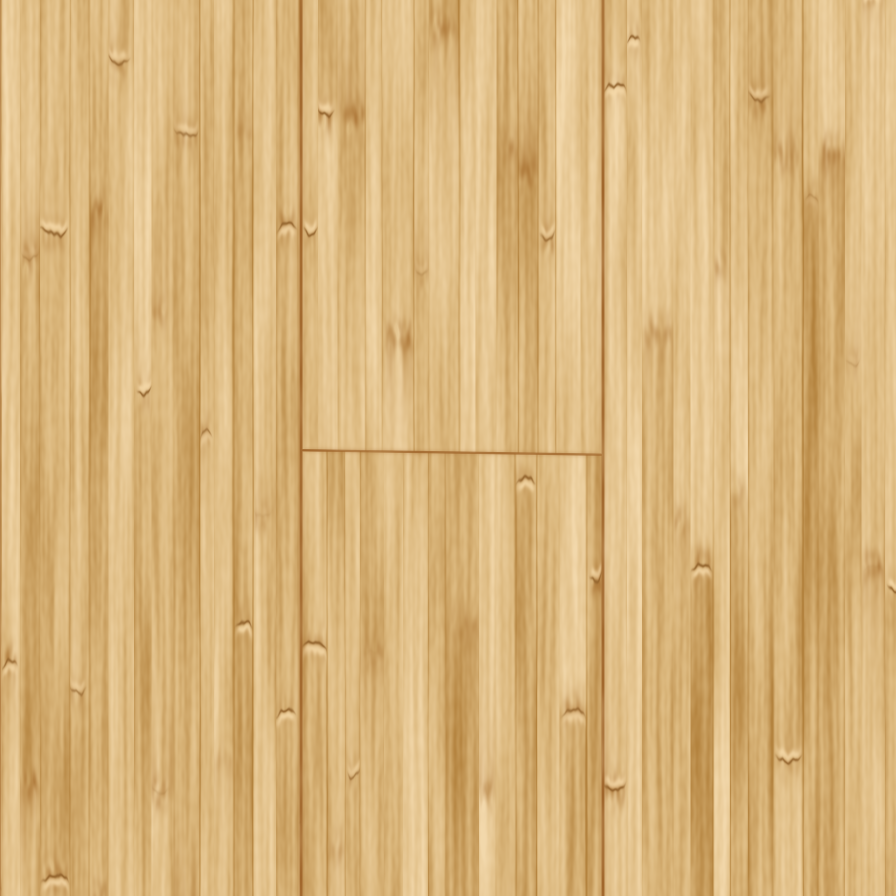
A Shadertoy shader for this texture:

```glsl
// Bamboo flooring: three columns of long planks with one visible end joint.
// Each plank is glued from narrow strips; every strip gets its own tone,
// stretched gradient-noise fibres and randomly placed growth nodes.

const float PLANK_WIDTH  = 0.337;
const float PLANK_LENGTH = 2.2;
const float PLANK_ORIGIN = -0.001;  // x of the leftmost seam
const float JOINT_Y      = 0.495;   // end joint of the odd columns
const float JOINT_SLANT  = 0.005;   // drop of the joint across a plank
const float SEAM_WIDTH   = 0.0032;
const float STRIPS       = 14.0;    // strips per plank
const float STRIP_JITTER = 0.8;
const float NODE_SPACING = 0.8;
const float NODE_JITTER  = 0.55;

const vec3 DARK  = vec3(0.74, 0.56, 0.30);
const vec3 MID   = vec3(0.86, 0.72, 0.49);
const vec3 LIGHT = vec3(0.935, 0.825, 0.64);
const vec3 NODE  = vec3(0.66, 0.44, 0.19);
const vec3 SEAM  = vec3(0.63, 0.40, 0.17);

float hash(vec2 p) {
    vec3 q = fract(p.xyx * 0.1031);
    q += dot(q, q.yzx + 33.33);
    return fract((q.x + q.y) * q.z);
}

float corner(vec2 cell, vec2 offset) {
    float angle = 6.2832 * hash(cell);
    return dot(vec2(cos(angle), sin(angle)), offset);
}

// Gradient noise, roughly -0.7 to 0.7
float noise(vec2 p) {
    vec2 i = floor(p), f = p - i;
    vec2 w = f * f * f * (f * (f * 6.0 - 15.0) + 10.0);
    vec2 e = vec2(1.0, 0.0);
    return mix(mix(corner(i, f), corner(i + e, f - e), w.x),
               mix(corner(i + e.yx, f - e.yx), corner(i + 1.0, f - 1.0), w.x), w.y);
}

float bell(float x, float width) {
    x /= width;
    return exp(-x * x);
}

vec3 bambooTone(float t) {
    t = clamp(t, -0.15, 1.1);
    return t < 0.5 ? mix(DARK, MID, t * 2.0) : mix(MID, LIGHT, t * 2.0 - 1.0);
}

// a: position across the strip (-0.5 to 0.5), dy: height above the node
vec3 addNode(vec3 color, float a, float dy, vec2 p, vec2 id) {
    float facing = hash(id + 3.7) < 0.5 ? -1.0 : 1.0;
    float strength = mix(0.3, 1.0, hash(id + 8.1));
    float scar = smoothstep(0.35, 0.75, hash(id + 5.3));
    float inside = 1.0 - smoothstep(0.22, 0.52, abs(a + 0.2 * (hash(id + 1.9) - 0.5)));
    float d = dy * facing;
    float mottle = noise(vec2(p.x * 170.0, p.y * 45.0) + id);

    // Stained fibres trailing away on one side
    float plume = smoothstep(-0.012, 0.012, d) * exp(-max(d, 0.0) / 0.055);
    plume *= clamp(0.45 + 1.1 * noise(vec2(p.x * 150.0, p.y * 9.0) + id), 0.0, 1.0);
    color = mix(color, NODE, 0.55 * plume * strength * (1.0 - 0.6 * scar));

    // Mottled patch, then a curved scar with a pale lip
    float patchMask = bell(d, 0.018) * inside * clamp(0.45 + 1.3 * mottle, 0.0, 1.0);
    color = mix(color, NODE, 0.8 * patchMask * strength);
    float arc = d - 0.035 * a * a + 0.005 * mottle;
    color = mix(color, LIGHT * 1.03, 0.8 * scar * inside * bell(arc - 0.007, 0.005));
    return mix(color, NODE * 0.85, 0.85 * scar * inside * bell(arc, 0.002));
}

vec3 floorColor(vec2 p, float pixel) {
    // Plank lookup, alternate columns staggered by half a plank
    float x = (p.x - PLANK_ORIGIN) / PLANK_WIDTH;
    float column = floor(x), u = x - column;
    float y = p.y - JOINT_Y + JOINT_SLANT * (u - 0.5);
    y = y / PLANK_LENGTH + 0.5 * mod(column + 1.0, 2.0);
    float row = floor(y);
    float plank = column * 31.0 + row * 113.0 + 400.0;

    // Strips of uneven width, cut into segments by the nodes
    float s = u * STRIPS;
    s += STRIP_JITTER * noise(vec2(s * 0.6, plank + 0.37));
    float strip = plank + floor(s), a = fract(s) - 0.5;
    float v = p.y / NODE_SPACING + hash(vec2(strip, 2.0));
    vec2 id = vec2(strip, floor(v));
    float nodeAt = 0.5 + NODE_JITTER * (hash(id + 0.5) - 0.5);
    float dy = (fract(v) - nodeAt) * NODE_SPACING;

    // Tone: segment, slow drift, broad grain and fine fibres
    float segment = mix(hash(id), hash(id + vec2(0.0, 1.0)), smoothstep(-0.04, 0.04, dy));
    float contrast = mix(0.4, 0.65, hash(vec2(plank, 9.0)));
    float shift = strip * 7.31;
    float tone = 0.54 + contrast * (segment - 0.5);
    tone += 0.30 * noise(vec2(strip * 1.37, p.y * 3.0));
    tone += 0.40 * noise(vec2(p.x * 75.0, p.y * 2.5 + shift));
    tone += 0.38 * noise(vec2(p.x * 190.0, p.y * 6.0 + shift));
    tone += 0.12 * noise(vec2(p.x * 240.0, p.y * 60.0 + shift));

    // Glue line between strips, of varying strength
    float edge = (0.5 - abs(a)) * PLANK_WIDTH / STRIPS;
    float glue = hash(vec2(plank + floor(s + 0.5), 6.0));
    tone -= 0.45 * glue * glue * (1.0 - smoothstep(0.0, 0.0012 + pixel, edge));
    vec3 color = addNode(bambooTone(tone), a, dy, p, id);

    // Plank seams with a faint worn border
    float side = min(u, 1.0 - u) * PLANK_WIDTH;
    float end = (0.5 - abs(fract(y) - 0.5)) * PLANK_LENGTH;
    float seam = min(side, end * 1.25);
    float wear = 0.82 + 0.35 * noise(vec2(p.x * 20.0, p.y * 25.0));
    color = mix(color, SEAM, 0.22 * bell(seam, 0.004));
    float halfWidth = 0.5 * SEAM_WIDTH;
    float line = 1.0 - smoothstep(halfWidth - 0.5 * pixel, halfWidth + 0.5 * pixel, seam);
    return mix(color, SEAM, wear * line);
}

void mainImage(out vec4 fragColor, in vec2 fragCoord) {
    float pixel = 1.0 / iResolution.y;
    vec3 sum = vec3(0.0);
    for (int i = 0; i < 4; i++) {  // 2 x 2 supersampling
        vec2 offset = vec2(i % 2, i / 2) * 0.5 - 0.25;
        sum += floorColor((fragCoord + offset) * pixel, pixel);
    }
    fragColor = vec4(sum / 4.0, 1.0);
}
```
